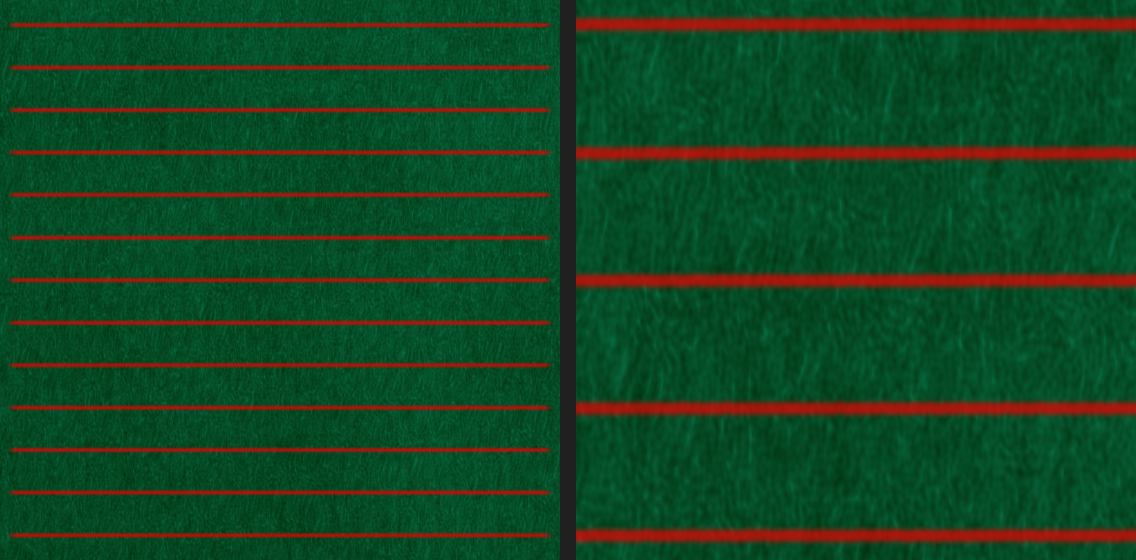
Left, the full canvas; right, a detail of the centre.
Reproduce this pattern procedurally as a Shadertoy shader.

```glsl
// Green felt crossed by thirteen soft red rules that fade out near both sides.
// The rules are one distance profile repeated by rounding to the nearest row;
// the felt is layered gradient noise, stretched upright into short fibres.

const float RULE_COUNT = 13.0;
const float FIRST_RULE = 0.0443;      // height of the lowest rule
const float RULE_STEP = 0.07595;
const float RULE_JITTER = 0.0012;     // uneven spacing between rows
const float RULE_CORE = 0.0004;       // half width at full strength
const float RULE_EDGE = 0.0066;       // half width where the dye ends
const float RULE_WOBBLE = 0.0006;     // bleeding of the dye along the fibres
const vec2 END_FADE = vec2(0.010, 0.030);

const vec3 FELT_GREEN = vec3(0.015, 0.300, 0.150);
const vec3 FELT_SHIFT = vec3(0.018, 0.130, 0.115); // colour change per unit of nap
const vec3 RULE_RED = vec3(0.665, 0.085, 0.045);

const vec2 FIBRE_SCALE = vec2(230.0, 85.0);
const vec2 GRAIN_SCALE = vec2(310.0, 190.0);
const vec2 STREAK_SCALE = vec2(75.0, 14.0);
const vec2 MOTTLE_SCALE = vec2(26.0, 19.0);
const vec2 CLOUD_SCALE = vec2(4.0, 3.0);

uint mixBits(uint h) {
    h ^= h >> 16;
    h *= 0x7feb352du;
    h ^= h >> 15;
    h *= 0x846ca68bu;
    return h ^ (h >> 16);
}

float hash(vec2 cell) {
    uvec2 c = uvec2(ivec2(cell) + 4096);
    return float(mixBits(c.x + mixBits(c.y)) >> 8) / 16777216.0;
}

float cornerSlope(vec2 cell, vec2 offset) {
    float angle = 6.28318 * hash(cell);
    return dot(vec2(cos(angle), sin(angle)), offset);
}

// Gradient noise, about -0.7 to 0.7
float noise(vec2 p) {
    vec2 i = floor(p), f = p - i;
    vec2 w = f * f * f * (f * (f * 6.0 - 15.0) + 10.0);
    vec2 e = vec2(1.0, 0.0);
    return mix(
        mix(cornerSlope(i, f), cornerSlope(i + e.xy, f - e.xy), w.x),
        mix(cornerSlope(i + e.yx, f - e.yx), cornerSlope(i + e.xx, f - e.xx), w.x),
        w.y);
}

// Brightness of the felt surface around zero
float feltNap(vec2 uv) {
    float fibres = noise(uv * FIBRE_SCALE + 3.0 * noise(uv * MOTTLE_SCALE));
    float grain = noise(uv * GRAIN_SCALE + 51.3);
    float streaks = noise(uv * STREAK_SCALE + 17.7);
    float mottle = noise(uv * MOTTLE_SCALE * 1.9 + 8.1);
    float clouds = noise(uv * CLOUD_SCALE + 30.4);
    float glints = smoothstep(0.28, 0.60, fibres);
    float lighting = 0.16 * (uv.x + uv.y - 1.0);
    return 0.55 * fibres + 0.45 * grain + 0.28 * streaks
         + 0.28 * mottle + 0.30 * clouds + 0.35 * glints + lighting;
}

// Amount of red dye, 0 to 1
float ruleInk(vec2 uv, float pixel) {
    float row = clamp(round((uv.y - FIRST_RULE) / RULE_STEP), 0.0, RULE_COUNT - 1.0);
    float centre = FIRST_RULE + row * RULE_STEP
                 + RULE_JITTER * (hash(vec2(row, 7.0)) - 0.5);
    float wobble = RULE_WOBBLE * noise(vec2(uv.x * 150.0, row * 9.3 + 0.5));
    float d = abs(uv.y - centre + wobble);
    float stroke = 1.0 - smoothstep(RULE_CORE, max(RULE_EDGE, RULE_CORE + pixel), d);
    float sideGap = min(uv.x, 1.0 - uv.x);
    return stroke * smoothstep(END_FADE.x, END_FADE.y, sideGap);
}

void mainImage(out vec4 fragColor, in vec2 fragCoord) {
    vec2 uv = fragCoord / iResolution.xy;
    float nap = feltNap(uv);

    vec3 felt = FELT_GREEN + FELT_SHIFT * nap;
    vec3 dyed = RULE_RED * (1.0 + 0.10 * nap);
    vec3 color = mix(felt, dyed, ruleInk(uv, 1.0 / iResolution.y));

    fragColor = vec4(clamp(color, 0.0, 1.0), 1.0);
}
```
